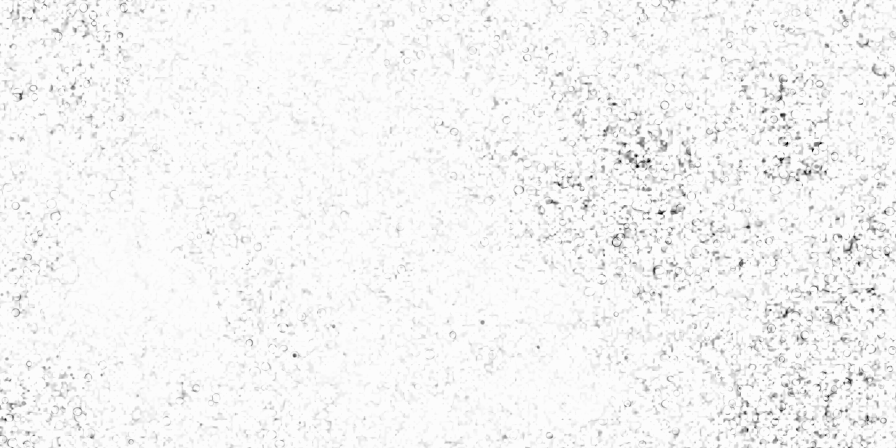
A Shadertoy shader for this texture:

```glsl
// Worn white plaster dusted with fine grey grain, small broken rings and flecks.
// A broad wear map sets how much ink shows; value noise gives the grain and
// a jittered grid scatters the rings. Lengths are in canvas heights.

const float PAPER = 0.99;
const float GRAIN_FREQ = 172.0;
const float CURL_FREQ = 56.0;
const float CLOT_FREQ = 78.0;
const float GRAIN_INK = 0.50;
const float CLOT_INK = 0.34;
const float RING_INK = 0.36;
const float FLECK_INK = 0.50;
const float RING_GRID = 42.0;
const float RING_WIDTH = 0.0026;

float hash12(vec2 p) {
    vec3 q = fract(vec3(p.xyx) * 0.1031);
    q += dot(q, q.yzx + 33.33);
    return fract((q.x + q.y) * q.z);
}

vec2 hash22(vec2 p) {
    vec3 q = fract(vec3(p.xyx) * vec3(0.1031, 0.1030, 0.0973));
    q += dot(q, q.yzx + 33.33);
    return fract((q.xx + q.yz) * q.zy);
}

float valueNoise(vec2 p) {
    vec2 i = floor(p);
    vec2 f = fract(p);
    f = f * f * (3.0 - 2.0 * f);
    float low = mix(hash12(i), hash12(i + vec2(1, 0)), f.x);
    float high = mix(hash12(i + vec2(0, 1)), hash12(i + vec2(1, 1)), f.x);
    return mix(low, high, f.y);
}

float fbm(vec2 p) {
    float sum = 0.0;
    float weight = 0.5;
    for (int i = 0; i < 5; i++) {
        sum += weight * valueNoise(p);
        p = mat2(1.6, 1.2, -1.2, 1.6) * p + 17.3;
        weight *= 0.5;
    }
    return sum / 0.97;
}

// Soft round area of heavier or lighter wear
float softPatch(vec2 p, vec2 centre, float size) {
    vec2 d = (p - centre) / size;
    return exp(-dot(d, d));
}

// Broad wear: heavy to the right and in the corners, pale at left and below
float wearMap(vec2 p) {
    vec2 q = p + 0.16 * (vec2(fbm(p * 4.0 + 3.0), fbm(p * 4.0 + 41.0)) - 0.5);
    float wear = 0.66 + 0.52 * smoothstep(0.8, 1.65, q.x);
    wear += 0.75 * softPatch(q, vec2(0.10, 0.93), 0.24);
    wear += 0.70 * softPatch(q, vec2(0.02, 0.12), 0.18);
    wear += 0.60 * softPatch(q, vec2(0.04, 0.43), 0.09);
    wear += 0.75 * softPatch(q, vec2(1.40, 0.55), 0.17);
    wear += 0.75 * softPatch(q, vec2(1.85, 0.48), 0.22);
    wear += 0.90 * softPatch(q, vec2(1.84, 0.06), 0.20);
    wear -= 0.50 * softPatch(q, vec2(0.24, 0.38), 0.17);
    wear -= 0.40 * softPatch(q, vec2(0.58, 0.95), 0.20);
    wear -= 0.45 * softPatch(q, vec2(1.28, 0.18), 0.24);
    float blotch = fbm(p * 9.0 + 70.0);
    return max(wear, 0.12) * clamp(0.1 + 1.8 * blotch, 0.25, 1.9);
}

// Scattered rings and rare solid flecks, more common where wear is heavy
float ringInk(vec2 p, float wear, float grain, float aa) {
    vec2 home = floor(p * RING_GRID);
    float ink = 0.0;
    for (int y = -1; y <= 1; y++) {
        for (int x = -1; x <= 1; x++) {
            vec2 cell = home + vec2(x, y);
            vec2 centre = (cell + 0.1 + 0.8 * hash22(cell + 11.0)) / RING_GRID;
            vec2 pick = hash22(cell + 205.0);
            vec2 offset = p - centre;
            offset.x *= mix(0.8, 1.2, hash12(cell + 90.0));
            float dist = length(offset);
            float chance = clamp(0.04 + 0.34 * (wear - 0.5), 0.0, 0.6);
            float shown = smoothstep(0.0, 0.12, chance - pick.x);
            float radius = mix(0.005, 0.0105, pick.y);
            float line = 1.0 - smoothstep(0.0, max(RING_WIDTH, aa), abs(dist - radius));
            float broken = smoothstep(0.2, 0.75, grain);
            float strength = RING_INK * mix(0.35, 1.0, hash12(cell + 53.0));
            ink = max(ink, strength * shown * line * broken);

            float fleckShown = step(hash12(cell + 330.0), 0.012 * wear);
            float fleckSize = mix(0.002, 0.005, pick.y);
            float fleck = 1.0 - smoothstep(fleckSize - aa, fleckSize + aa, dist);
            ink = max(ink, FLECK_INK * fleckShown * fleck * (0.5 + 0.5 * grain));
        }
    }
    return ink;
}

void mainImage(out vec4 fragColor, in vec2 fragCoord) {
    vec2 p = fragCoord / iResolution.y;
    float aa = 1.0 / iResolution.y;
    float wear = wearMap(p);

    // Fine grain gathered along thin curling contours
    float grain = 0.65 * valueNoise(p * GRAIN_FREQ + 9.0)
                + 0.35 * valueNoise(p * GRAIN_FREQ * 0.53 + 130.0);
    float curl = 1.0 - smoothstep(0.0, 0.12, abs(valueNoise(p * CURL_FREQ + 60.0) - 0.5));
    float ink = wear * GRAIN_INK * max(grain - 0.5, 0.0) * (0.6 + curl);

    // Darker clots where the wear is heavy
    float clot = 0.65 * valueNoise(p * CLOT_FREQ + 210.0) + 0.35 * grain;
    ink += CLOT_INK * smoothstep(0.72, 0.98, clot + 0.11 * (wear - 1.0));

    ink += ringInk(p, wear, grain, aa);
    fragColor = vec4(vec3(clamp(PAPER - ink, 0.0, 1.0)), 1.0);
}
```
